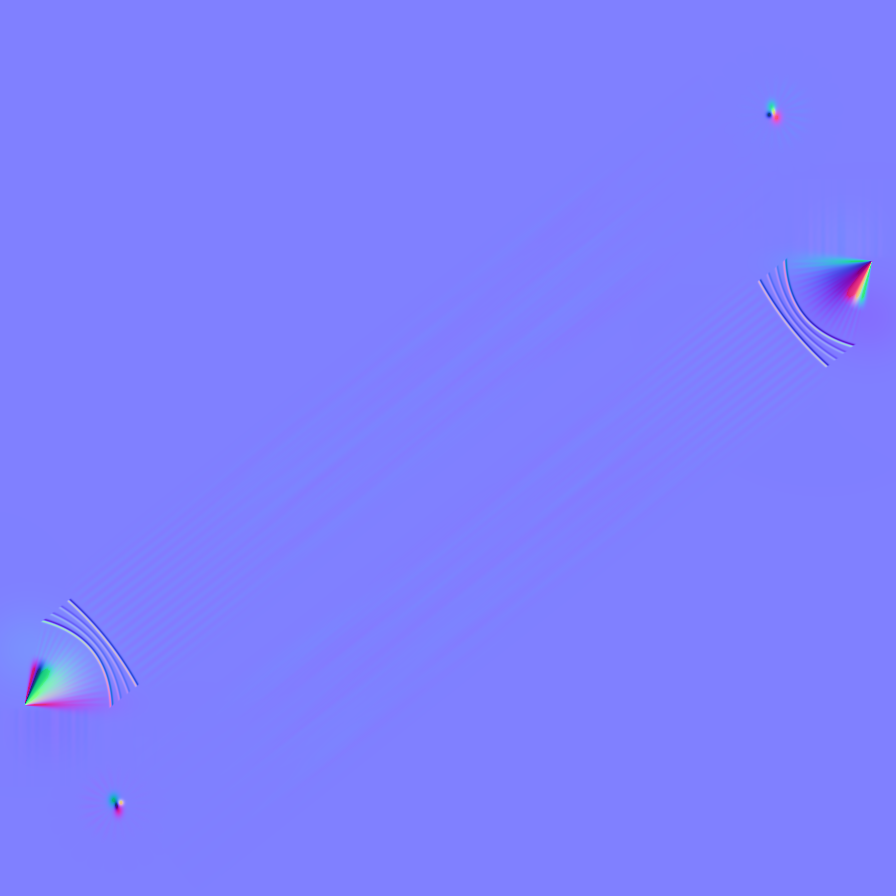
Give the GLSL for this texture map, as a WebGL 1 fragment shader.

```glsl
precision highp float;
// Tangent-space normal map: two mirrored fans with arc ridges, small dents and faint diagonal streaks.
uniform vec2 u_resolution;

// Lengths are in design units: the canvas is SIZE units wide.
const float SIZE = 768.0;
const vec2 FAN_RIGHT = vec2(747.5, 544.5);
const vec2 FAN_LEFT = vec2(21.0, 163.5);
const vec2 DENT_RIGHT = vec2(663.0, 671.0);
const vec2 DENT_LEFT = vec2(100.0, 78.5);
const vec2 AXIS = vec2(-0.783, -0.622);
const vec2 SIDE = vec2(0.622, -0.783);
const float ARC_HALF = 47.0;
const float ARC_NEAR = 75.0;
const float ARC_SPREAD = 15.0;
const float RIDGE_WIDTH = 1.3;
const float RIDGE_GAIN = 1.8;
const float STREAK_GAIN = 0.055;
const float HAZE_GAIN = 0.13;

float hash(vec2 p) {
  return fract(sin(dot(p, vec2(127.1, 311.7))) * 4375.85);
}

float noise(vec2 p) {
  vec2 i = floor(p), f = fract(p);
  f = f * f * (3.0 - 2.0 * f);
  return mix(mix(hash(i), hash(i + vec2(1.0, 0.0)), f.x),
             mix(hash(i + vec2(0.0, 1.0)), hash(i + vec2(1.0, 1.0)), f.x), f.y);
}

float bell(float x, float width) {
  float t = x / width;
  return exp(-t * t);
}

// Slope bands fanning out from the tip; angle is in degrees from the axis.
vec2 fanSlope(float angle, float r) {
  float core = bell(r, 41.0);
  float blade = 1.0 - smoothstep(30.0, 46.0, r);
  vec2 slope = vec2(-0.75, 0.85) * bell(angle + 37.0, 8.0) * bell(r, 50.0);
  slope += vec2(-0.65, -0.35) * bell(angle + 19.0, 13.0) * core;
  slope += vec2(0.05, -1.1) * bell(angle - 3.0, 17.0) * core;
  slope += vec2(1.1, -0.5) * bell(angle - 19.0, 8.0) * blade;
  slope += vec2(0.8, 0.9) * bell(angle - 29.0, 4.5) * blade;
  slope += vec2(-0.7, 1.0) * bell(angle - 37.0, 5.0) * blade;
  // Soft skirt around the bands
  slope += vec2(-0.1, -0.3) * bell(angle, 28.0) * smoothstep(15.0, 40.0, r) * bell(r, 55.0);
  // Fine rays reaching the arcs
  float rays = sin(angle * 1.35) * smoothstep(25.0, 45.0, r) * (1.0 - smoothstep(60.0, 76.0, r));
  slope += SIDE * rays * 0.07 * (1.0 - smoothstep(36.0, 42.0, abs(angle)));
  return slope * smoothstep(0.0, 1.5, r);
}

// Embossed arcs that flatten with distance from the tip.
vec2 arcSlope(float along, float across, float pixel) {
  float span = 1.0 - smoothstep(ARC_HALF - 1.0, ARC_HALF + 1.0, abs(across));
  float width = max(RIDGE_WIDTH, pixel * 0.8);
  vec2 slope = vec2(0.0);
  for (int i = 0; i < 4; i++) {
    float t = float(i) / 3.0;
    float sag = mix(17.0, 4.0, t);
    float u = across / ARC_HALF;
    float bend = 2.0 * sag * u / ARC_HALF;
    float d = (along - ARC_NEAR - ARC_SPREAD * t + sag * u * u) / sqrt(1.0 + bend * bend);
    float gain = (i == 0 || i == 3) ? 1.0 : 0.45;
    vec2 facing = normalize(AXIS + SIDE * bend);
    slope -= facing * RIDGE_GAIN * gain * (d / width) * bell(d, width);
  }
  return slope * span;
}

// Thin grooves near the arcs, then long broken streaks.
vec2 streakSlope(float along, float across) {
  float start = smoothstep(88.0, 100.0, along);
  float band = 1.0 - smoothstep(38.0, 66.0, abs(across));
  float grooves = sin(across * 0.85) * (1.0 - smoothstep(110.0, 320.0, along));
  float broad = noise(vec2(along / 150.0, across / 7.0)) - 0.5;
  float fine = noise(vec2(along / 80.0 + 9.0, across / 3.0)) - 0.5;
  float fade = smoothstep(130.0, 300.0, along) * (1.0 - smoothstep(560.0, 790.0, along));
  return SIDE * start * band * STREAK_GAIN * (grooves + (broad * 1.6 + fine * 0.9) * fade);
}

// Soft halo and vertical lines on the far side of the fan.
vec2 hazeSlope(vec2 p) {
  float rise = smoothstep(0.0, 6.0, p.y) * (1.0 - smoothstep(10.0, 70.0, p.y));
  float lines = (noise(vec2(p.x / 3.5, 2.0)) - 0.5) * bell(p.x + 30.0, 40.0);
  vec2 slope = vec2(0.16 * lines, 0.06 * bell(p.x + 22.0, 30.0)) * rise;
  float below = bell(length(p - vec2(-2.0, -48.0)), 34.0);
  return slope + vec2(0.3, -1.0) * HAZE_GAIN * below;
}

vec2 dentSlope(vec2 p) {
  vec2 slope = vec2(-0.75, 0.7) * bell(length((p - vec2(-1.5, 5.0)) / vec2(0.8, 1.2)), 5.0);
  slope += vec2(1.0, -0.45) * bell(length((p - vec2(2.5, -3.5)) / vec2(0.9, 1.2)), 5.0);
  slope += vec2(0.8, 0.8) * bell(length((p - vec2(0.0, 1.0)) / vec2(0.7, 1.4)), 2.6);
  slope += vec2(-1.0, -0.8) * bell(length(p - vec2(-3.5, -1.5)), 2.6);
  // Faint ring with rays
  float r = length(p);
  float angle = atan(p.y, p.x);
  float ring = bell(r - 22.0, 10.0) * (0.35 + 0.65 * smoothstep(-0.4, 0.8, p.x / max(r, 1.0)));
  return slope + vec2(-0.07, 0.06) * ring * (0.5 + 0.5 * sin(angle * 22.0));
}

void main() {
  vec2 pos = gl_FragCoord.xy / u_resolution * SIZE;
  float pixel = SIZE / min(u_resolution.x, u_resolution.y);
  vec2 slope = vec2(0.0);
  // The second side is the first turned half a circle.
  for (int i = 0; i < 2; i++) {
    float turn = i == 0 ? 1.0 : -1.0;
    vec2 p = (pos - (i == 0 ? FAN_RIGHT : FAN_LEFT)) * turn;
    vec2 q = (pos - (i == 0 ? DENT_RIGHT : DENT_LEFT)) * turn;
    float along = dot(p, AXIS);
    float across = dot(p, SIDE);
    float angle = degrees(atan(across, along + 0.0001));
    slope += turn * (fanSlope(angle, length(p)) + arcSlope(along, across, pixel)
      + streakSlope(along, across) + hazeSlope(p) + dentSlope(q));
  }
  slope /= max(1.0, length(slope));
  float height = sqrt(max(0.0, 1.0 - dot(slope, slope)));
  gl_FragColor = vec4(0.5 + 0.5 * vec3(slope, height), 1.0);
}
```
